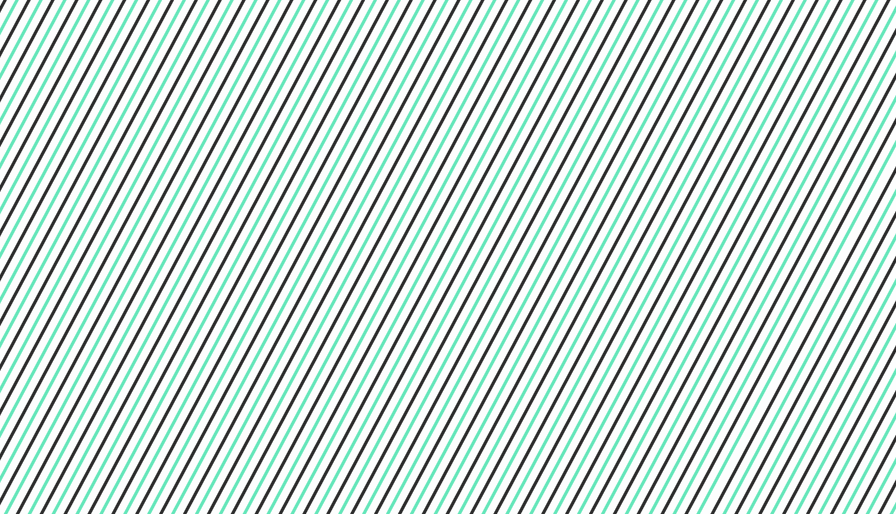
Reproduce this pattern procedurally as a WebGL 2 fragment shader.

```glsl
#version 300 es
precision highp float;
// Thin slanted stripes on near-white, alternating charcoal and mint.
// Each repeat holds one line of each colour, half a period apart;
// one slightly wider gap breaks the rhythm toward the right.

uniform vec2 u_resolution;
out vec4 outColor;

const vec3 PAPER = vec3(0.992, 0.996, 0.995);
const vec3 CHARCOAL = vec3(0.17, 0.17, 0.17);
const vec3 MINT = vec3(0.39, 0.90, 0.725);

const float REPEATS = 37.52;      // periods across the canvas width
const float LEAN = 0.5335;        // horizontal run per unit of height
const float PHASE = 0.733;        // first charcoal line, in periods
const float LINE_WIDTH = 0.00352; // measured across the line
const float SEAM = 28.75;         // period where the wider gap sits
const float SEAM_SHIFT = 0.09;    // extra gap, in periods

// Distance, in periods, to the nearest line centred at an offset
float lineDistance(float t, float offset) {
    return abs(fract(t - offset + 0.5) - 0.5);
}

// Antialiased coverage of a line of the given width
float lineCoverage(float dist, float width, float pixel) {
    return clamp(0.5 + (0.5 * width - dist) / pixel, 0.0, 1.0);
}

void main() {
    // Canvas widths as units, origin at the lower left
    vec2 p = gl_FragCoord.xy / u_resolution.x;
    float pixel = 1.1 / u_resolution.x;

    // Position across the stripes, counted in periods
    float t = (p.x - LEAN * p.y) * REPEATS - PHASE;
    t -= SEAM_SHIFT * step(SEAM, t);

    // Converts periods to distance perpendicular to the lines
    float toDistance = inversesqrt(1.0 + LEAN * LEAN) / REPEATS;
    float dark = lineCoverage(lineDistance(t, 0.0) * toDistance, LINE_WIDTH, pixel);
    float mint = lineCoverage(lineDistance(t, 0.5) * toDistance, LINE_WIDTH, pixel);

    vec3 color = mix(PAPER, MINT, mint);
    color = mix(color, CHARCOAL, dark);
    outColor = vec4(color, 1.0);
}
```
